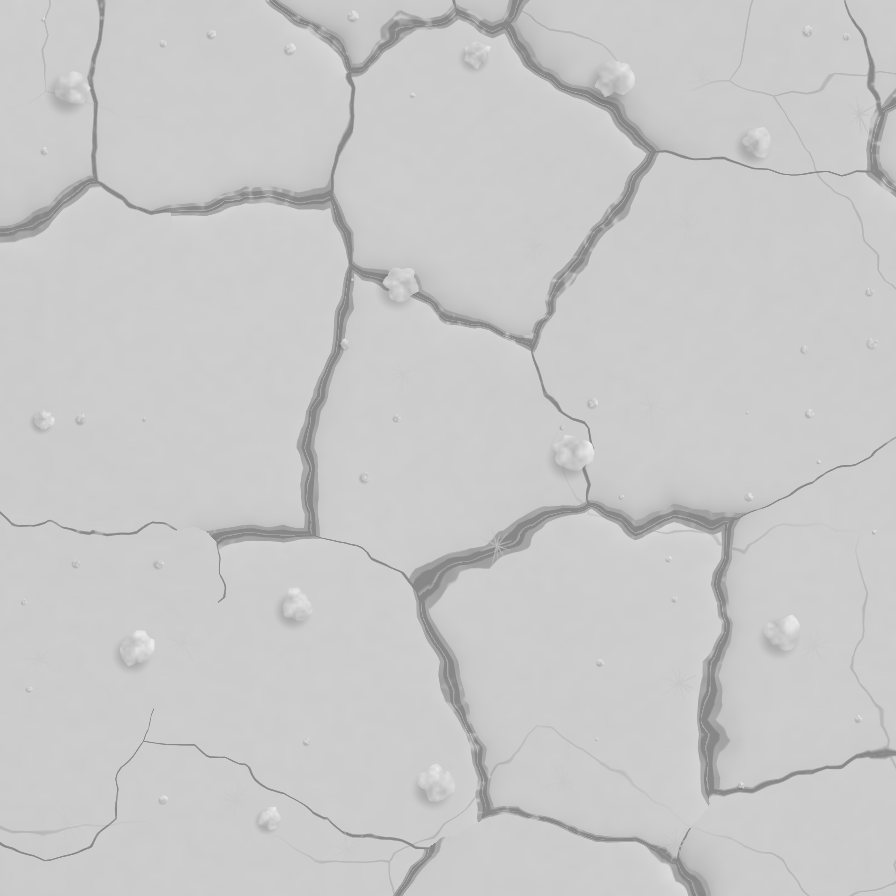
A Shadertoy shader for this texture:

```glsl
// Pale grey dried ground split by jagged cracks, with pebbles and dry tufts.
// Cracks are warped Voronoi borders, each with its own width; light comes
// from the upper right. Pebbles and tufts are scattered over jittered grids.

const float GROUND = 0.802;
const float CRACK_FILL = 0.645;
const float CRACK_DARK = 0.535;
const float TUFT_GREY = 0.74;
const float CELLS = 3.3;          // slabs across the canvas
const float CRACK_WIDTH = 0.0088; // half width of the widest cracks
const float HAIR_WIDTH = 0.0011;
const float HALO = 0.026;         // reach of worn, shaded rims
const vec2 LIGHT = vec2(0.6, 0.8);

float hash(vec2 p) {
    return fract(sin(dot(p, vec2(127.1, 311.7))) * 43758.5453);
}

vec2 hash2(vec2 p) {
    return vec2(hash(p), hash(p + 47.3));
}

// Bilinear noise: its creases give the cracks angular bends
float noise(vec2 p) {
    vec2 i = floor(p), f = fract(p);
    return mix(mix(hash(i), hash(i + vec2(1, 0)), f.x),
               mix(hash(i + vec2(0, 1)), hash(i + 1.0), f.x), f.y);
}

vec2 noise2(vec2 p) {
    return vec2(noise(p), noise(p + 31.7)) - 0.5;
}

// Antialiased coverage of a stroke with the given half width
float cover(float dist, float halfWidth) {
    return clamp((halfWidth - dist) * iResolution.y + 0.5, 0.0, 1.0);
}

vec2 jag(vec2 p) {
    return p + 0.085 * noise2(p * 6.0) + 0.026 * noise2(p * 23.0 + 5.0)
             + 0.009 * noise2(p * 61.0 + 9.0);
}

// Returns crack fill, dark line, shaded rim and lit rim
vec4 cracks(vec2 p, float cells, float widest, float seed) {
    vec2 g = jag(p + seed) * cells, home = floor(g), nearId, nearVec;
    float best = 9.0;
    for (int y = -1; y <= 1; y++)
    for (int x = -1; x <= 1; x++) {
        vec2 id = home + vec2(x, y);
        vec2 v = id + 0.1 + 0.8 * hash2(id) - g;
        if (dot(v, v) < best) { best = dot(v, v); nearId = id; nearVec = v; }
    }
    float wear = noise(p * 9.0 + seed), swell = noise(p * 17.0 + 3.0);
    vec4 result = vec4(0.0);
    for (int y = -2; y <= 2; y++)
    for (int x = -2; x <= 2; x++) {
        vec2 id = nearId + vec2(x, y);
        if (x == 0 && y == 0) continue;
        vec2 v = id + 0.1 + 0.8 * hash2(id) - g;
        vec2 n = normalize(v - nearVec);
        float d = dot(0.5 * (nearVec + v), n) / cells;
        float kind = hash(nearId + id + 0.5);
        float open = smoothstep(0.28, 0.75, kind);
        float w = widest * open * (0.45 + 0.9 * swell);
        w += HAIR_WIDTH * step(0.12, kind) * smoothstep(0.12, 0.35, wear + open);
        float facing = dot(n, LIGHT);
        float fill = cover(d, w * (facing < 0.0 ? 1.2 : 0.75)) * step(0.0002, w);
        float line = cover(abs(d - 0.4 * w * step(facing, 0.0)), 0.22 * w + 0.0006);
        float rim = open * exp(-max(d - w, 0.0) / HALO * 2.2) * step(0.001, widest);
        result = max(result, vec4(fill, line * step(0.0002, w),
            rim * max(-facing, 0.0), rim * max(facing, 0.0)));
    }
    return result;
}

// Lumpy stones with a soft shadow to the lower left
float pebbles(float grey, vec2 p, float cells, float density, float small, float large) {
    vec2 home = floor(p * cells);
    for (int y = -1; y <= 1; y++)
    for (int x = -1; x <= 1; x++) {
        vec2 id = home + vec2(x, y) + cells * 7.0;
        if (hash(id + 2.6) > density) continue;
        vec2 centre = (home + vec2(x, y) + 0.2 + 0.6 * hash2(id)) / cells;
        float r = mix(small, large, hash(id + 8.1));
        vec2 q = (p - centre) / r;
        float outline = 0.75 + 0.5 * noise(normalize(q + 1e-4) * 2.2 + id);
        grey *= 1.0 - 0.16 * smoothstep(1.4, 0.5, length(q + 0.5 * LIGHT));
        float facets = noise(q * 2.2 + id) + 0.5 * noise(q * 5.0 + id) - 0.75;
        float stone = 0.80 + 0.07 * dot(q, LIGHT) + 0.13 * facets;
        grey = mix(grey, stone, cover((length(q) - outline) * r, 0.0));
    }
    return grey;
}

// Starbursts of fine dry blades
float tufts(vec2 p, float cells, float density) {
    vec2 home = floor(p * cells);
    float blades = 0.0;
    for (int y = -1; y <= 1; y++)
    for (int x = -1; x <= 1; x++) {
        vec2 id = home + vec2(x, y);
        if (hash(id + 5.9) > density) continue;
        vec2 q = p - (id + 0.2 + 0.6 * hash2(id + 13.0)) / cells;
        for (float k = 0.0; k < 11.0; k++) {
            float a = (k + hash(id + k)) * 0.571;
            float len = 0.009 + 0.014 * hash(id - k);
            vec2 dir = vec2(cos(a), sin(a));
            float t = clamp(dot(q, dir), 0.0, len);
            blades = max(blades, cover(length(q - dir * t), 0.0008) * (1.0 - 0.6 * t / len));
        }
    }
    return blades;
}

void mainImage(out vec4 fragColor, in vec2 fragCoord) {
    vec2 p = fragCoord / iResolution.y;
    vec4 crack = cracks(p, CELLS, CRACK_WIDTH, 2.0);
    vec4 hair = cracks(p, 2.6, 0.0, 6.4);

    // Ground with faint mottling and worn rims
    float grey = GROUND + 0.010 * (noise(p * 5.0) - 0.5) + 0.010 * (noise(p * 90.0) - 0.5);
    float worn = noise(p * 8.0 + 20.0);
    float scuffs = noise(vec2(p.x + p.y, p.y - p.x) * vec2(40.0, 110.0));
    grey -= 0.11 * crack.z * (0.3 + worn);
    grey += 0.055 * crack.w * worn * (0.7 + 0.6 * scuffs);

    // Faint hairlines, then main cracks holding light rubble
    grey -= 0.085 * hair.x * smoothstep(0.45, 0.65, noise(p * 4.0 + 11.0));
    float rubble = smoothstep(0.5, 0.85, noise(p * 150.0)) * smoothstep(0.35, 0.7, noise(p * 10.0));
    float fill = CRACK_FILL + 0.05 * (noise(p * 70.0) - 0.5) + 0.13 * rubble;
    grey = mix(grey, fill, crack.x);
    grey = mix(grey, CRACK_DARK, crack.y * (1.0 - 0.5 * rubble));

    // Tufts are clear beside cracks and faint elsewhere
    float nearCrack = clamp(0.25 + 2.0 * max(crack.x, max(crack.z, crack.w)), 0.0, 1.0);
    grey = mix(grey, TUFT_GREY, tufts(p, 6.0, 0.4) * nearCrack);

    grey = pebbles(grey, p, 14.0, 0.22, 0.0015, 0.0055);
    grey = pebbles(grey, p, 5.0, 0.42, 0.010, 0.023);
    fragColor = vec4(vec3(grey), 1.0);
}
```
